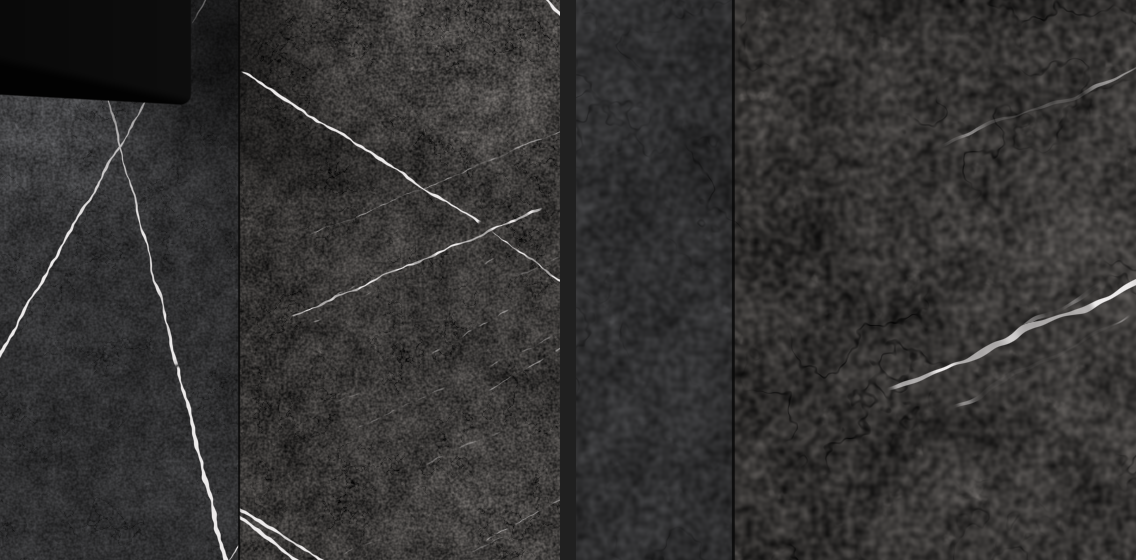
Left, the full canvas; right, a detail of the centre.
This texture is drawn by a Shadertoy shader. Its source:

```glsl
// Dark stone slabs with thin white veins, a vertical seam and a black lamp shade.

const float SEAM_X = 0.427;
const vec3 COOL_STONE = vec3(0.985, 0.99, 1.02);
const vec3 WARM_STONE = vec3(1.03, 0.995, 0.97);
const vec3 VEIN_WHITE = vec3(0.93, 0.92, 0.92);

vec2 hash2(vec2 cell) {
    uvec2 h = uvec2(ivec2(cell)) * 1664525u + 1013904u;
    h.x += h.y * 1664525u;
    h.y += h.x * 1664525u;
    h ^= h >> 16u;
    h.x += h.y * 1664525u;
    h.y += h.x * 1664525u;
    h ^= h >> 16u;
    return vec2(h & 65535u) / 65535.0;
}

float cornerSlope(vec2 cell, vec2 offset) {
    float angle = 6.2832 * hash2(cell).x;
    return dot(vec2(cos(angle), sin(angle)), offset);
}

float gradientNoise(vec2 p) {
    vec2 i = floor(p), f = p - i;
    vec2 u = f * f * f * (f * (f * 6.0 - 15.0) + 10.0);
    vec2 e = vec2(1, 0);
    float low = mix(cornerSlope(i, f), cornerSlope(i + e, f - e), u.x);
    float high = mix(cornerSlope(i + e.yx, f - e.yx), cornerSlope(i + 1.0, f - 1.0), u.x);
    return 1.4 * mix(low, high, u.y);
}

float fbm(vec2 p) {
    float sum = 0.0, amplitude = 0.6;
    for (int i = 0; i < 4; i++) {
        sum += amplitude * gradientNoise(p);
        p = mat2(1.6, 1.2, -1.2, 1.6) * p + 17.3;
        amplitude *= 0.55;
    }
    return sum;
}

// Soft round pool of light or shade.
float pool(vec2 p, vec2 center, vec2 radius) {
    vec2 q = (p - center) / radius;
    return exp(-dot(q, q));
}

// Wobbling stroke from a to b; widths are half widths at both ends.
float vein(vec2 p, vec2 a, vec2 b, vec2 widths, float breakup) {
    float len = distance(a, b), soft = 0.8 / iResolution.y;
    vec2 dir = (b - a) / len, q = p - a;
    float along = dot(q, dir), across = dir.x * q.y - dir.y * q.x;
    float seed = 37.0 * a.x + 91.0 * b.y;
    across += 0.004 * gradientNoise(vec2(along * 18.0, seed));
    across += 0.0015 * gradientNoise(vec2(along * 75.0, seed + 5.0));
    float width = mix(widths.x, widths.y, clamp(along / len, 0.0, 1.0));
    width *= 0.9 + 0.7 * gradientNoise(vec2(along * 45.0, seed + 9.0));
    float line = 1.0 - smoothstep(width - soft, width + soft, abs(across));
    float ends = smoothstep(0.0, 0.008, along) * smoothstep(0.0, 0.008, len - along);
    float gaps = smoothstep(-0.15, 0.3, gradientNoise(vec2(along * 40.0, seed + 13.0)));
    return line * ends * mix(1.0, gaps, breakup);
}

float stoneTone(vec2 p, float rightSlab) {
    float light = mix(0.187, 0.213, rightSlab);
    light += rightSlab * 0.06 * pool(p, vec2(0.88, 0.92), vec2(0.28, 0.22));
    light += rightSlab * 0.04 * pool(p, vec2(0.95, 0.1), vec2(0.3, 0.22));
    light += (1.0 - rightSlab) * 0.08 * pool(p, vec2(0.04, 0.76), vec2(0.22, 0.17));
    light -= 0.11 * pool(p, vec2(0.4, 0.92), vec2(0.13, 0.2));
    light -= rightSlab * 0.05 * pool(p, vec2(0.5, 0.72), vec2(0.2, 0.06));
    float clouds = 0.07 * fbm(p * 5.0) + 0.09 * fbm(p * 26.0 + 8.0);
    float grain = 0.075 * gradientNoise(p * 150.0) + 0.06 * gradientNoise(p * 235.0 + 40.0);
    float crackField = abs(fbm(p * 24.0 + 60.0));
    float cracks = (1.0 - smoothstep(0.0, 0.06, crackField)) * smoothstep(-0.1, 0.3, fbm(p * 9.0));
    float flecks = smoothstep(0.35, 0.8, fbm(p * 55.0 + 21.0));
    float detail = clouds + grain - 0.07 * cracks + 0.09 * flecks;
    return max(light + detail * light * mix(3.6, 5.2, rightSlab), 0.025);
}

float leftVeins(vec2 p) {
    float v = vein(p, vec2(0.192, 0.83), vec2(0.318, 0.345), vec2(0.0016, 0.0025), 0.1);
    v = max(v, vein(p, vec2(0.317, 0.349), vec2(0.407, -0.02), vec2(0.0027, 0.0042), 0.0));
    v = max(v, vein(p, vec2(0.262, 0.823), vec2(-0.01, 0.352), vec2(0.0018, 0.0028), 0.0));
    v = max(v, 0.6 * vein(p, vec2(0.342, 0.955), vec2(0.38, 1.02), vec2(0.0015), 0.4));
    return max(v, vein(p, vec2(0.404, -0.01), vec2(0.427, 0.03), vec2(0.0016), 0.2));
}

float rightVeins(vec2 p) {
    float v = vein(p, vec2(0.43, 0.874), vec2(0.858, 0.6), vec2(0.0027, 0.0022), 0.0);
    v = max(v, vein(p, vec2(0.518, 0.435), vec2(0.97, 0.629), vec2(0.0017, 0.0018), 0.35));
    v = max(v, vein(p, vec2(0.877, 0.588), vec2(1.02, 0.487), vec2(0.001, 0.0019), 0.4));
    v = max(v, 0.5 * vein(p, vec2(0.55, 0.578), vec2(1.02, 0.774), vec2(0.0008, 0.0013), 0.7));
    v = max(v, vein(p, vec2(0.42, 0.096), vec2(0.59, -0.01), vec2(0.0026, 0.0018), 0.1));
    v = max(v, vein(p, vec2(0.42, 0.084), vec2(0.54, -0.01), vec2(0.0024, 0.003), 0.0));
    v = max(v, vein(p, vec2(0.97, 1.01), vec2(1.01, 0.965), vec2(0.0024), 0.0));
    // Faint scattered hairlines rising to the right.
    for (int i = 0; i < 14; i++) {
        vec2 h = hash2(vec2(i, 7)), k = hash2(vec2(i, 23));
        vec2 start = vec2(0.43 + 0.5 * h.x, 0.6 * h.y);
        vec2 reach = (0.05 + 0.14 * k.x) * vec2(0.9, 0.35 + 0.2 * k.y);
        v = max(v, (0.2 + 0.3 * k.y) * vein(p, start, start + reach, vec2(0.0011), 0.9));
    }
    return v;
}

// Signed distance to the shade: a slanted bottom with a rounded corner.
float lampShade(vec2 p) {
    vec2 q = vec2(p.x - 0.341, 0.831 - p.y - 0.055 * p.x) + 0.02;
    return length(max(q, 0.0)) + min(max(q.x, q.y), 0.0) - 0.02;
}

void mainImage(out vec4 fragColor, in vec2 fragCoord) {
    vec2 p = fragCoord / iResolution.xy;
    float soft = 1.0 / iResolution.y;
    float rightSlab = step(SEAM_X, p.x);
    vec3 color = stoneTone(p, rightSlab) * mix(COOL_STONE, WARM_STONE, rightSlab);

    float lampDim = (1.0 - rightSlab) * 0.4 * smoothstep(0.55, 0.85, p.y);
    float veins = mix(leftVeins(p), rightVeins(p), rightSlab);
    color = mix(color, VEIN_WHITE, veins * (1.0 - lampDim));

    float seam = 1.0 - smoothstep(0.0004, 0.0004 + 1.5 * soft, abs(p.x - SEAM_X));
    color = mix(color, vec3(0.03), 0.85 * seam);

    float body = smoothstep(-0.012, 0.012, p.y - 0.893 + 0.22 * p.x);
    vec3 shade = vec3(mix(0.008, 0.035 + 0.05 * p.x, body));
    color = mix(color, shade, 1.0 - smoothstep(-soft, soft, lampShade(p)));
    fragColor = vec4(color, 1.0);
}
```
